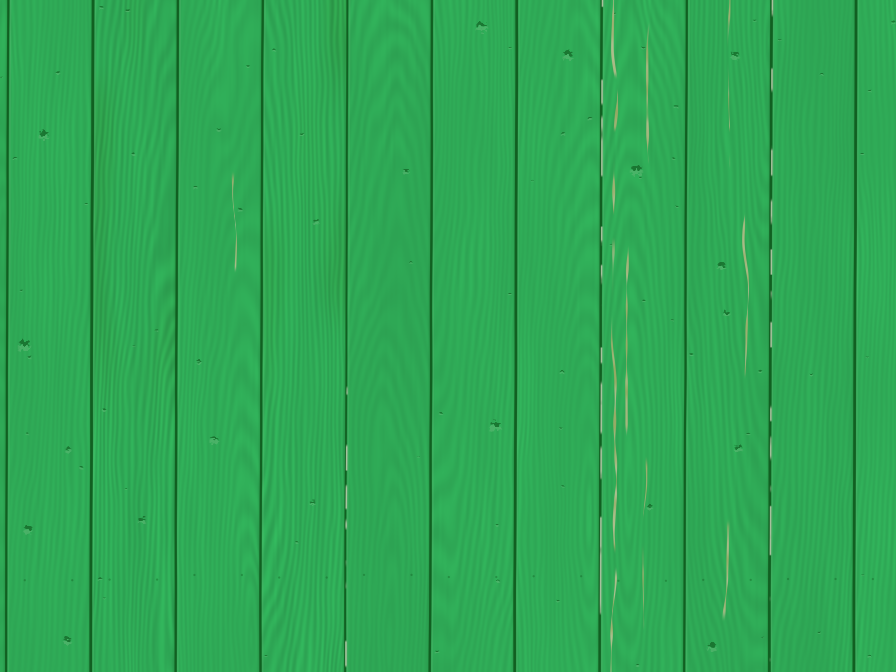
Write a Shadertoy shader that draws this texture.

```glsl
// Wall of upright, green painted boards: straight seams split the canvas into planks,
// each with its own stretched-ring wood grain, dents, nails and flaking paint.
// Lengths are in canvas heights; randomness comes from a sine hash per plank.

const float PLANK_WIDTH = 0.1262;
const float FIRST_SEAM = 0.0104;
const float SEAM_SLANT = 0.0035;

const vec3 PAINT = vec3(0.183, 0.666, 0.338);
const vec3 OLD_PAINT = vec3(0.18, 0.58, 0.25);
const vec3 GROOVE = vec3(0.06, 0.36, 0.12);
const vec3 SHEEN = vec3(0.36, 0.72, 0.45);
const vec3 BARE_WOOD = vec3(0.58, 0.66, 0.38);
const vec3 FLAKE = vec3(0.76, 0.82, 0.70);

float hash(vec2 p) {
    return fract(sin(dot(p, vec2(127.1, 311.7))) * 43758.545);
}

float noise(vec2 p) {
    vec2 i = floor(p), f = fract(p);
    f = f * f * (3.0 - 2.0 * f);
    return mix(mix(hash(i), hash(i + vec2(1, 0)), f.x),
               mix(hash(i + vec2(0, 1)), hash(i + vec2(1, 1)), f.x), f.y);
}

// Smooth-edged strip around d = 0
float band(float d, float halfWidth, float blur) {
    return 1.0 - smoothstep(halfWidth - blur, halfWidth + blur, abs(d));
}

// 1 when a whole-numbered id equals the target
float isId(float id, float target) {
    return step(abs(id - target), 0.1);
}

// Long elliptical growth rings, cut off-centre on most planks
float grain(float u, float y, float id) {
    vec2 centre = vec2(mix(-0.5, 1.5, hash(vec2(id, 3.0))), hash(vec2(id, 5.0)));
    vec2 ring = vec2(u - centre.x, (y - centre.y) * 0.9);
    float warp = noise(vec2(u * 3.0 + id * 17.0, y * 5.0)) * 0.13
               + noise(vec2(u * 7.0 + id * 31.0, y * 16.0)) * 0.035;
    float rings = sin(6.2832 * 17.0 * (length(ring) + warp));
    float fibre = noise(vec2(u * 34.0 + id * 53.0, y * 9.0)) - 0.5;
    return 0.65 * rings + 0.9 * fibre;
}

// Scattered pits: x is the shadow, y the lit lower rim
vec2 dents(vec2 cellPos, vec2 cellSize, float chance, float radius, float blur) {
    vec2 cell = floor(cellPos);
    vec2 jitter = vec2(hash(cell + 11.0), hash(cell + 23.0)) * 0.6 - 0.3;
    vec2 d = (fract(cellPos) - 0.5 - jitter) * cellSize;
    float r = radius * mix(0.4, 1.0, hash(cell + 41.0));
    d.y += (noise(d * 300.0 + cell * 7.0) - 0.5) * r;
    float present = step(hash(cell + 67.0), chance);
    float pit = band(length(d * vec2(0.65, 1.5)), r * 0.6, blur);
    float rim = band(length((d + vec2(0.0, r * 0.8)) * vec2(0.55, 1.5)), r * 0.6, blur);
    return present * vec2(pit, rim * (1.0 - pit));
}

// Thin wandering streak of lost paint
float scratch(float u, float y, float x, float middle, float halfLen, float seed, float blur) {
    float wander = (noise(vec2(y * 14.0, seed)) - 0.5) * 0.07;
    float width = 0.0022 * noise(vec2(y * 35.0, seed + 9.0));
    float broken = smoothstep(0.15, 0.45, noise(vec2(y * 24.0, seed + 4.0)));
    return band((u - x - wander) * PLANK_WIDTH, width, blur)
         * band(y - middle, halfLen, 0.01) * broken;
}

void mainImage(out vec4 fragColor, in vec2 fragCoord) {
    vec2 p = fragCoord / iResolution.y;
    float blur = 0.7 / iResolution.y;

    // Plank and seam coordinates
    float q = (p.x - FIRST_SEAM - SEAM_SLANT * (p.y - 0.5)) / PLANK_WIDTH;
    float id = floor(q), u = q - id;
    float seam = floor(q + 0.5);
    float seamDist = (q - seam) * PLANK_WIDTH + (noise(vec2(p.y * 9.0, seam)) - 0.5) * 0.0008;

    // Paint tone and grain; two planks are rougher and darker
    float rough = isId(id, 1.0) + isId(id, 3.0);
    float patches = noise(vec2(q * 2.0, p.y * 5.0));
    float depth = mix(0.02, 0.055, patches) + 0.035 * rough;
    vec3 col = PAINT * (1.0 + 0.025 * (hash(vec2(id, 8.0)) - 0.5) + 0.03 * (patches - 0.5));
    col = mix(col, OLD_PAINT, rough * 0.45 * smoothstep(0.35, 0.8, patches) * smoothstep(0.3, 0.6, p.y));
    col *= 1.0 + depth * grain(u, p.y, id);

    // Dents, specks and a row of nail heads
    vec2 pits = dents(vec2(q, p.y * 7.0), vec2(PLANK_WIDTH, 1.0 / 7.0), 0.35, 0.009, blur);
    pits += dents(vec2(q * 3.0, p.y * 24.0) + 90.0, vec2(PLANK_WIDTH / 3.0, 1.0 / 24.0), 0.1, 0.0035, blur);
    vec2 nail = vec2((abs(u - 0.5) - 0.28) * PLANK_WIDTH, p.y - 0.135 - 0.01 * hash(vec2(id, 2.0)));
    pits.x += 0.6 * band(length(nail), 0.0016, blur);
    col = mix(col, GROOVE, min(pits.x, 1.0) * 0.65);
    col = mix(col, SHEEN, min(pits.y, 1.0) * 0.6);

    // Streaks of bare wood on the worn planks
    float bare = isId(id, 7.0) * scratch(u, p.y, 0.16, 0.5, 0.6, 2.0, blur);
    float count = 3.0 * (isId(id, 7.0) + isId(id, 8.0)) + isId(id, 2.0);
    for (float i = 0.0; i < 3.0; i++) {
        vec2 key = vec2(id, i + 20.0);
        float x = mix(0.2, 0.85, hash(key));
        float halfLen = mix(0.05, 0.16, hash(key + 30.0));
        bare = max(bare, step(i + 0.5, count)
             * scratch(u, p.y, x, hash(key + 50.0), halfLen, id * 5.0 + i, blur));
    }
    col = mix(col, mix(BARE_WOOD, FLAKE, noise(p * 60.0) * 0.6), bare);

    // Seams: lit edge, soft shade, dark groove, then flaking paint
    col = mix(col, SHEEN, 0.35 * band(seamDist - 0.0034, 0.001, blur));
    col = mix(col, GROOVE, 0.25 * band(seamDist + 0.001, 0.002, 0.003));
    col = mix(col, GROOVE, 0.95 * band(seamDist, mix(0.0013, 0.0021, hash(vec2(seam, 6.0))), blur));
    float worn = isId(seam, 7.0) + isId(seam, 9.0) + isId(seam, 4.0) * smoothstep(0.45, 0.4, p.y);
    float flakes = smoothstep(0.45, 0.65, noise(vec2(p.y * 55.0, seam)));
    col = mix(col, FLAKE, 0.85 * worn * flakes * band(seamDist - 0.0012, 0.0012, blur));

    fragColor = vec4(col, 1.0);
}
```
